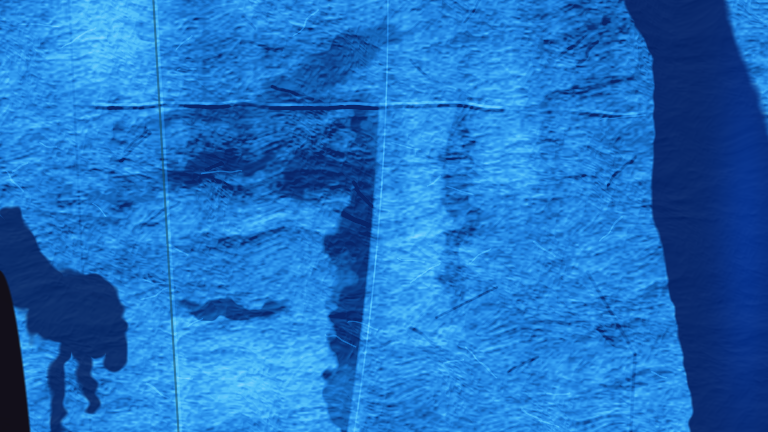
Give the GLSL for this texture, as a WebGL 2 fragment shader.

```glsl
#version 300 es
precision highp float;
// Crumpled blue tarpaulin in sunlight, with seams, folds and cast shadows.
uniform vec2 u_resolution;
out vec4 fragColor;

float hash(vec2 p) {
  vec3 q = fract(p.xyx * 0.1031);
  q += dot(q, q.yzx + 33.33);
  return fract((q.x + q.y) * q.z);
}

float noise(vec2 p) {
  vec2 i = floor(p), f = fract(p);
  f = f * f * (3.0 - 2.0 * f);
  return mix(mix(hash(i), hash(i + vec2(1, 0)), f.x),
             mix(hash(i + vec2(0, 1)), hash(i + 1.0), f.x), f.y);
}

mat2 rotate(float a) { return mat2(cos(a), -sin(a), sin(a), cos(a)); }

// Ridged, sideways stretched height of the sheet
float crumple(vec2 p) {
  float height = 0.0, amp = 1.0;
  p = p * vec2(5, 9) + 0.4 * noise(p * 9.0);
  for (int i = 0; i < 5; i++) {
    height += amp * (1.0 - abs(2.0 * noise(p) - 1.0));
    p = rotate(i % 2 == 0 ? 0.45 : -0.6) * p * 1.95 + 17.3;
    amp *= 0.62;
  }
  return height;
}

float segment(vec2 p, vec2 a, vec2 b) {
  vec2 d = b - a;
  return length(p - a - d * clamp(dot(p - a, d) / dot(d, d), 0.0, 1.0));
}

float glow(vec2 p, float x, float y, float rx, float ry) {
  vec2 d = (p - vec2(x, y)) / vec2(rx, ry);
  return exp(-dot(d, d));
}

// Soft-edged ellipse, tilted upward to the right
float hollow(vec2 p, float x, float y, float rx, float ry, float tilt) {
  vec2 d = p - vec2(x, y);
  d.y -= tilt * d.x;
  return smoothstep(1.2, 0.8, length(d / vec2(rx, ry)));
}

float line(float d, float width) {
  float w = max(width, 0.8 / u_resolution.y);
  return smoothstep(w * 1.6, w * 0.3, abs(d));
}

// Shadow of a hand with hanging fingers
float handDistance(vec2 p) {
  float d = segment(p, vec2(-0.03, 0.43), vec2(0.09, 0.32)) - 0.07;
  d = min(d, segment(p, vec2(0.03, 0.49), vec2(0.07, 0.4)) - 0.025);
  d = min(d, segment(p, vec2(0.13, 0.29), vec2(0.21, 0.26)) - 0.085);
  d = min(d, segment(p, vec2(0.26, 0.25), vec2(0.275, 0.17)) - 0.027);
  d = min(d, segment(p, vec2(0.2, 0.2), vec2(0.222, 0.06)) - 0.016);
  return min(d, segment(p, vec2(0.15, 0.2), vec2(0.14, -0.02)) - 0.017);
}

vec3 tarpColor(float tone) {
  float t = tone * 4.0;
  vec3 c = mix(vec3(0.03, 0.15, 0.42), vec3(0.07, 0.37, 0.69), clamp(t, 0.0, 1.0));
  c = mix(c, vec3(0.12, 0.5, 0.87), clamp(t - 1.0, 0.0, 1.0));
  c = mix(c, vec3(0.2, 0.62, 0.95), clamp(t - 2.0, 0.0, 1.0));
  c = mix(c, vec3(0.32, 0.75, 0.98), clamp(t - 3.0, 0.0, 1.0));
  return mix(c, vec3(0.62, 0.88, 1), clamp(t * 0.5 - 2.1, 0.0, 1.0));
}

void main() {
  vec2 p = gl_FragCoord.xy / u_resolution.y;
  float drop = 1.0 - p.y;
  vec2 ragged = p + 0.05 * (vec2(noise(p * 14.0), noise(p * 14.0 + 40.0)) - 0.5)
                  + 0.03 * (vec2(noise(p * 45.0), noise(p * 45.0 + 70.0)) - 0.5);

  // Sheet lit from above
  float slope = crumple(p) - crumple(p + vec2(-0.002, 0.005));
  float grain = noise(p * vec2(110, 180)) - 0.5;
  float tone = 0.52 + 1.1 * slope + 0.34 * grain + 0.3 * (noise(p * vec2(5, 8)) - 0.5);
  tone += 0.2 * (noise(vec2(p.x * 28.0 + p.y * 2.0, p.y * 1.5)) - 0.5);

  // Broad bright and dull areas
  tone += 0.34 * glow(p, 0.25, 0.91, 0.12, 0.14) + 0.4 * glow(p, 0.57, 0.12, 0.17, 0.12);
  tone += 0.32 * glow(p, 1.17, 0.7, 0.08, 0.2) + 0.2 * glow(p, 0.95, 0.4, 0.08, 0.35);
  tone -= 0.22 * glow(p, 1.38, 0.87, 0.11, 0.13) + 0.2 * glow(p, 0.62, 0.72, 0.28, 0.22);
  tone -= 0.26 * hollow(ragged, 1.06, 0.53, 0.03, 0.25, 0.0);

  // Shaded hollows between the wrinkles
  float shade = hollow(ragged, 0.5, 0.61, 0.13, 0.037, 0.08);
  shade = max(shade, 0.85 * hollow(ragged, 0.745, 0.59, 0.1, 0.05, 0.1));
  shade = max(shade, 0.9 * hollow(ragged, 0.53, 0.275, 0.14, 0.026, 0.07));
  shade = max(shade, 0.6 * hollow(ragged, 0.76, 0.85, 0.17, 0.045, 0.42));
  shade = max(shade, 0.6 * hollow(ragged, 0.58, 0.74, 0.21, 0.032, 0.12));
  shade = max(shade, 0.55 * hollow(ragged, 0.3, 0.55, 0.08, 0.018, 0.1));

  // Hanging fold: dark column on its left, bright rim
  float fold = p.x - 0.898 + 0.078 * drop * drop;
  float column = smoothstep(-0.008, 0.008, ragged.x - 0.765 - 0.055 * smoothstep(0.42, 0.6, p.y))
    * smoothstep(0.012, 0.02, -fold) * smoothstep(0.79, 0.74, p.y);
  shade = max(shade, column * (0.6 + 0.4 * smoothstep(0.25, 0.45, noise(ragged * vec2(18, 11)))));
  tone = mix(tone, 0.03 + 0.4 * slope, 0.9 * shade);
  tone += (0.1 + 0.35 * noise(p * 30.0)) * line(fold, 0.002);

  // Seam and long creases
  float seam = p.x - 0.355 - 0.058 * drop;
  tone += 0.2 * line(seam - 0.006, 0.003) - 0.1 * line(p.x - 0.16 - 0.05 * drop, 0.003);
  float crease = p.y - 0.762 + 0.022 * smoothstep(0.9, 1.5, p.x) + 0.012 * (noise(p * 16.0) - 0.5);
  tone += smoothstep(0.16, 0.22, p.x) * noise(p * 20.0)
    * (0.5 * line(crease, 0.003) - 0.55 * line(crease + 0.008, 0.004));
  tone -= 0.35 * line(segment(p, vec2(1.01, 0.265), vec2(1.15, 0.335)), 0.003);
  tone -= 0.2 * line(segment(p, vec2(1.36, 0.37), vec2(1.47, 0.18)), 0.004);
  tone -= 0.2 * line(segment(p, vec2(1.47, 0.18), vec2(1.46, 0)), 0.004);

  // Scattered short wrinkles
  for (float k = 0.0; k < 70.0; k++) {
    vec2 start = vec2(1.6 * hash(vec2(k, 3)), hash(vec2(k, 8)));
    vec2 reach = rotate(1.8 * hash(vec2(k, 5)) - 0.9) * vec2(0.03 + 0.07 * hash(vec2(k, 11)), 0);
    float d = segment(mix(p, ragged, 0.3), start, start + reach);
    tone += mod(k, 2.0) < 1.0 ? -0.25 * line(d, 0.004) : 0.25 * line(d, 0.002);
  }
  vec3 color = mix(tarpColor(tone), vec3(0.12, 0.33, 0.42), 0.6 * line(seam, 0.0025));

  // Cast shadows: hand at left, tall band at right
  float hand = smoothstep(0.006, -0.006, handDistance(mix(p, ragged, 0.7)));
  color = mix(color, vec3(0.04, 0.16, 0.4) + 0.09 * slope, 0.94 * hand);
  float bandX = mix(p.x, ragged.x, 0.25);
  float bandLeft = 1.6 - 0.09 * smoothstep(0.0, 0.6, p.y) - 0.063 * smoothstep(0.84, 1.0, p.y);
  float band = smoothstep(-0.004, 0.004, bandX - bandLeft)
    * smoothstep(-0.012, 0.012, 1.675 + 0.35 * drop - bandX);
  vec3 bandColor = mix(vec3(0.035, 0.15, 0.41), vec3(0.03, 0.2, 0.56), glow(p, 1.73, 0.45, 0.07, 0.45));
  color = mix(color, bandColor + 0.05 * slope, 0.97 * band);

  // Dark cloth in the lower left corner
  float cloth = 0.074 * sqrt(max(0.0, 1.0 - p.y / 0.375)) - 0.004;
  color = mix(color, vec3(0.07, 0.06, 0.1), smoothstep(0.004, -0.004, p.x - cloth));
  fragColor = vec4(clamp(color, 0.0, 1.0), 1);
}
```
